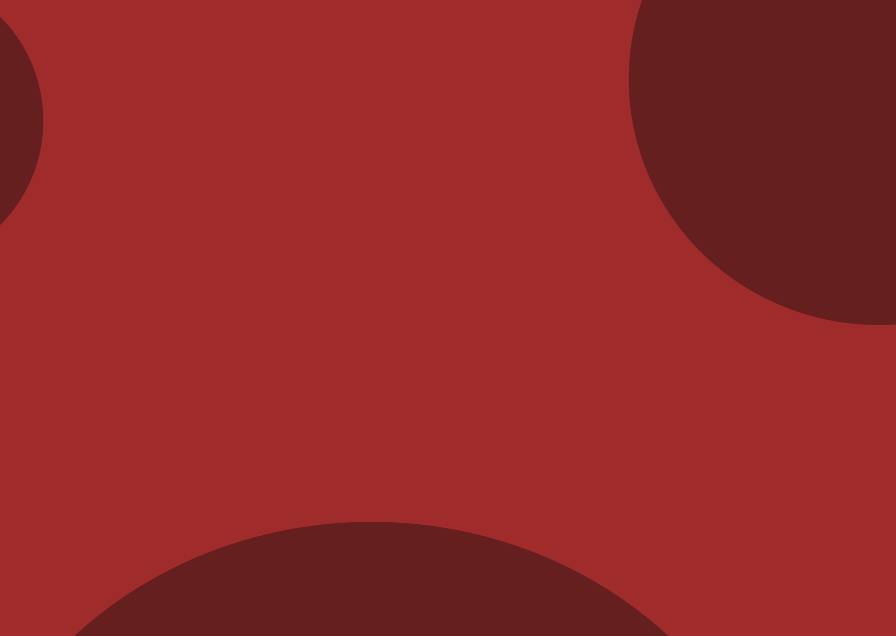
Write a Shadertoy shader that draws this background.

```glsl
const vec3 BRICK_RED = vec3(0.629, 0.169, 0.169);
const vec3 DARK_MAROON = vec3(0.396, 0.122, 0.122);

// Approximate signed distance to an axis-aligned ellipse
float ellipseDistance(vec2 p, vec2 center, vec2 radii) {
    vec2 q = (p - center) / radii;
    float k = length(q);
    return k * (k - 1.0) / max(length(q / radii), 0.0001);
}

// Antialiased coverage of a shape
float coverage(float dist, float pixel) {
    return 1.0 - smoothstep(-0.5 * pixel, 0.5 * pixel, dist);
}

void mainImage(out vec4 fragColor, in vec2 fragCoord) {
    // Canvas height is one unit; x is scaled to keep the layout in frame
    const float LAYOUT_ASPECT = 1.4066;
    vec2 p = fragCoord / iResolution.xy * vec2(LAYOUT_ASPECT, 1.0);
    float pixel = 1.0 / iResolution.y;

    // Three large discs cut off by the canvas edges
    float leftDisc = ellipseDistance(p, vec2(-0.164, 0.810), vec2(0.232));
    float rightDisc = ellipseDistance(p, vec2(1.379, 0.8755), vec2(0.392, 0.3865));
    float bottomDisc = ellipseDistance(p, vec2(0.583, -0.4415), vec2(0.663, 0.621));
    float discs = min(min(leftDisc, rightDisc), bottomDisc);

    vec3 color = mix(BRICK_RED, DARK_MAROON, coverage(discs, pixel));
    fragColor = vec4(color, 1.0);
}
```
